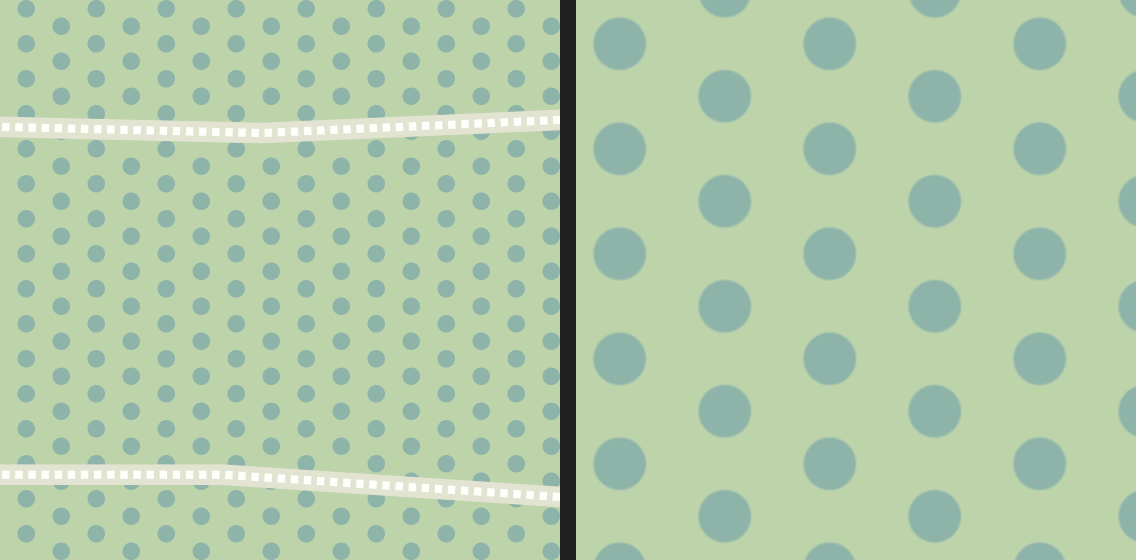
Left, the full canvas; right, a detail of the centre.
Write a three.js fragment shader that draws this pattern.

```glsl
// Staggered teal dots on pale green, crossed by two bent cream ribbons with white stitches.
varying vec2 vUv;

// Coverage of a shape from its signed distance, with a soft edge.
float fill(float d) {
  return 1.0 - smoothstep(-0.0011, 0.0011, d);
}

// Signed distance to a 16 by 16 grid of dots, odd columns dropped by half a step.
float dots(vec2 p) {
  vec2 grid = p * 16.0 - 0.25;
  grid.y -= 0.5 * mod(floor(grid.x), 2.0);
  return (length(fract(grid) - 0.5) - 0.25) / 16.0;
}

// Lays a ribbon that changes slope at its bend, with a row of stitches along it.
vec3 ribbon(vec3 color, vec2 p, vec2 bend, float slopeLeft, float slopeRight) {
  vec2 along = normalize(vec2(1.0, p.x < bend.x ? slopeLeft : slopeRight));
  vec2 offset = p - bend;
  float across = abs(dot(offset, vec2(-along.y, along.x)));
  float travel = bend.x + dot(offset, along);

  // Stitches sit on the centre line at an even pitch.
  float pitch = 18.0 / 768.0;
  float stitchX = abs(fract((travel - 0.0104) / pitch + 0.5) - 0.5) * pitch;
  float stitch = max(stitchX - 0.0066, across - 0.0073);

  color = mix(color, vec3(0.89, 0.89, 0.82), fill(across - 0.0184));
  return mix(color, vec3(0.995, 0.995, 0.985), fill(stitch));
}

void main() {
  vec3 color = mix(vec3(0.74, 0.83, 0.67), vec3(0.555, 0.705, 0.665), fill(dots(vUv)));
  color = ribbon(color, vUv, vec2(0.466, 0.7624), -0.0237, 0.0439);
  color = ribbon(color, vUv, vec2(0.398, 0.1523), 0.0, -0.0659);
  gl_FragColor = vec4(color, 1.0);
}
```
